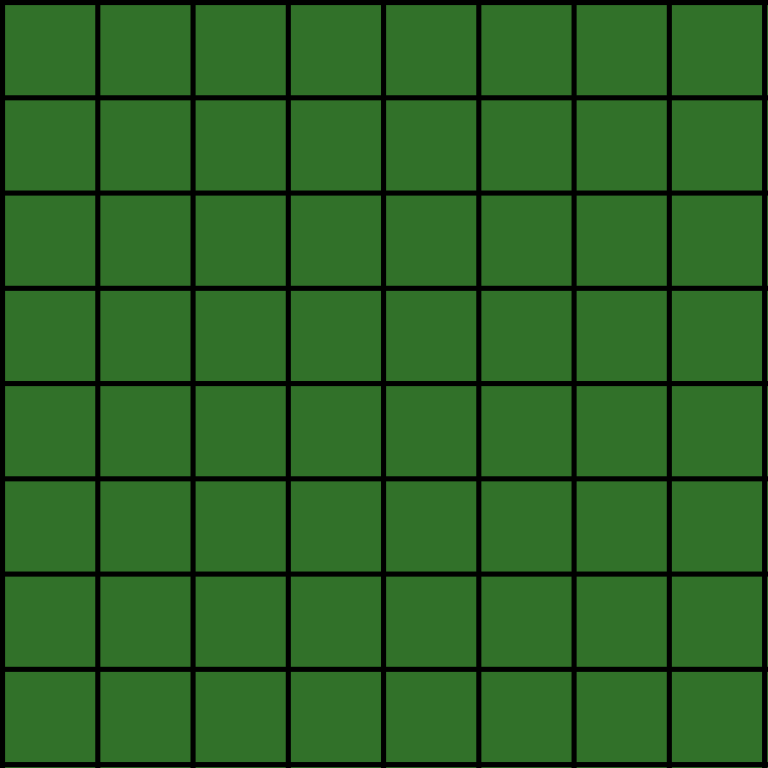
Reproduce this pattern procedurally as a WebGL 2 fragment shader.

```glsl
#version 300 es
precision highp float;
// Flat green field ruled into eight by eight square cells by thin black lines.
// Each line is the distance to the nearest multiple of the cell pitch,
// measured from the top left corner and smoothed over one pixel.

uniform vec2 u_resolution;
out vec4 fragColor;

// Coverage of the vertical (x) and horizontal (y) lines at p.
vec2 gridLines(vec2 p, vec2 pixel) {
    float pitch = 0.12403;
    float halfWidth = 0.00332;
    // The first line lies flush with the edge, so its centre is inset.
    vec2 cell = (p - halfWidth) / pitch;
    vec2 toLine = abs(fract(cell + 0.5) - 0.5) * pitch;
    return clamp(0.5 + (halfWidth - toLine) / pixel, 0.0, 1.0);
}

void main() {
    vec2 p = gl_FragCoord.xy / u_resolution;
    p.y = 1.0 - p.y;

    // The field shows wherever neither line family covers it.
    vec2 open = 1.0 - gridLines(p, 1.0 / u_resolution);
    vec3 green = vec3(0.192, 0.443, 0.161);
    fragColor = vec4(green * open.x * open.y, 1.0);
}
```
